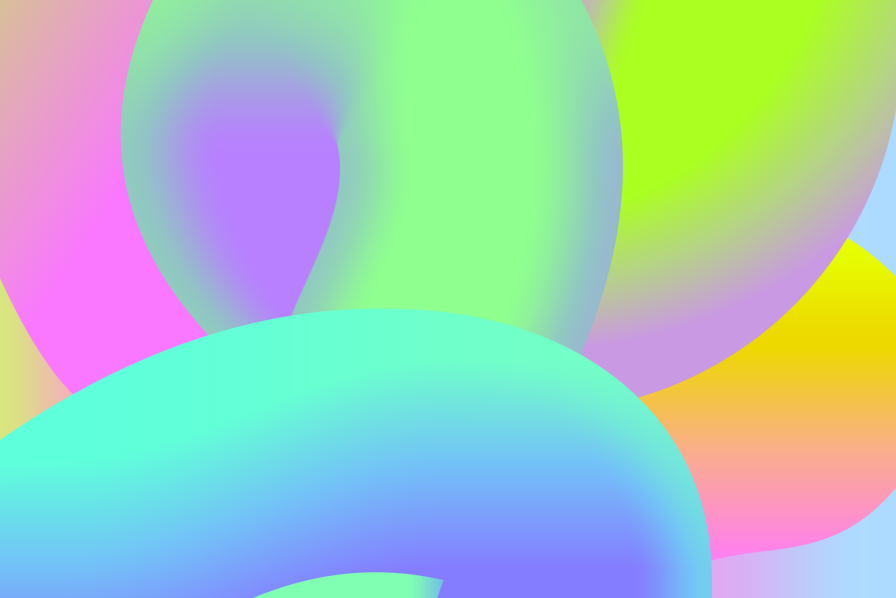
This background is drawn by a WebGL 2 fragment shader. Its source:

```glsl
#version 300 es
precision highp float;
// Overlapping glossy tubes with soft neon gradients on a pastel backdrop.

#define ASPECT 1.5
#define LIME_CENTER vec2(0.898, 0.922)
#define LIME_RADIUS 0.611
#define ARCH_APEX vec2(0.635, 0.484)
#define ARCH_SIZE vec2(0.557, 0.461)
#define ARCH_POWER 2.2
#define CUSP_HEIGHT 0.756
#define CUSP_SPREAD 0.75

uniform vec2 u_resolution;
out vec4 fragColor;

// Antialiased coverage, positive d is inside
float cover(float d) {
    return clamp(d / max(fwidth(d), 1e-5) + 0.5, 0.0, 1.0);
}

// Cubic through four evenly spaced knots, t from 0 to 3
float curve(vec4 k, float t) {
    t = clamp(t, 0.0, 3.0);
    float a = t - 1.0, b = t - 2.0, c = t - 3.0;
    return dot(k, vec4(-a * b * c / 6.0, t * b * c / 2.0, -t * a * c / 2.0, t * a * b / 6.0));
}

// Three-stop gradient
vec3 ramp(vec3 a, vec3 b, vec3 c, float t) {
    t = clamp(t, 0.0, 1.0) * 2.0;
    return mix(mix(a, b, min(t, 1.0)), c, max(t - 1.0, 0.0));
}

vec3 backdrop(float x) {
    vec3 left = mix(vec3(0.85, 0.9, 0.5), vec3(0.95, 0.7, 0.72), smoothstep(0.0, 0.13, x));
    vec3 right = mix(vec3(0.88, 0.66, 0.95), vec3(0.68, 0.86, 1.0), smoothstep(1.17, 1.46, x));
    return mix(left, right, smoothstep(0.4, 0.9, x));
}

vec4 yellowLobe(vec2 p) {
    float down = 1.0 - p.y, u = p.x - 1.416;
    float top = down - (0.396 + 0.6 * u + 2.3 * u * u);
    float bottom = curve(vec4(0.9375, 0.92, 0.895, 0.816), (p.x - 1.191) / 0.103) - down;
    vec3 gold = mix(vec3(0.9, 1.0, 0.0), vec3(0.93, 0.85, 0.0), smoothstep(0.4, 0.58, down));
    vec3 color = ramp(gold, vec3(0.98, 0.68, 0.55), vec3(1.0, 0.5, 0.94), (down - 0.58) / 0.35);
    return vec4(color, cover(min(min(top, bottom), p.x - 0.8)));
}

vec4 pinkTube(vec2 p) {
    float down = 1.0 - p.y, x = min(p.x, 0.22);
    float edge = 0.465 + 2.185 * x - 4.85 * x * x - down;
    float pink = clamp(1.6 * down + 2.4 * p.x, 0.0, 1.0);
    vec3 color = mix(vec3(0.85, 0.75, 0.6), vec3(0.98, 0.47, 1.0), pink);
    return vec4(color, cover(min(edge, 0.6 - p.x)));
}

vec4 limeDisc(vec2 p) {
    float down = 1.0 - p.y, r = length(p - LIME_CENTER);
    float shade = (r / LIME_RADIUS + 0.9 * down - 0.78) / 0.58;
    float corner = 1.0 - smoothstep(0.97, 1.09, p.x + 0.35 * down);
    vec3 color = ramp(vec3(0.67, 1.0, 0.13), vec3(0.71, 0.83, 0.52),
                      vec3(0.79, 0.6, 0.89), max(shade, 0.75 * corner));
    return vec4(color, cover(LIME_RADIUS - r));
}

vec4 greenTube(vec2 p) {
    float down = 1.0 - p.y, t = down / 0.1953;
    float fromLeft = p.x - curve(vec4(0.256, 0.203, 0.236, 0.373), t);
    float fromRight = curve(vec4(0.973, 1.037, 1.033, 0.975), t) - p.x;
    // Fold: a sharp crease that opens into a soft fan above the cusp
    float crease = curve(vec4(0.563, 0.564, 0.531, 0.488), (down - 0.234) / 0.0977) - p.x;
    float fan = max(fwidth(crease), CUSP_SPREAD * max(p.y - CUSP_HEIGHT, 0.0));
    float depth = mix(0.32, 1.0, smoothstep(-0.03, 0.27, down));
    float inner = depth * mix(0.45, 1.0, smoothstep(0.0, 0.17, fromLeft));
    float outer = 0.45 * depth * (1.0 - smoothstep(0.0, 0.13, -crease));
    float violet = mix(outer, inner, smoothstep(-fan, fan, crease));
    float rim = 1.0 - smoothstep(0.0, 0.16, fromRight);
    violet = max(violet, 0.58 * rim * mix(0.35, 1.0, smoothstep(0.0, 0.28, down)));
    vec3 color = ramp(vec3(0.56, 1.0, 0.56), vec3(0.57, 0.77, 0.77), vec3(0.72, 0.5, 1.0), violet);
    return vec4(color, cover(min(fromLeft, fromRight)));
}

vec4 aquaArch(vec2 p) {
    float down = 1.0 - p.y, dx = p.x - ARCH_APEX.x;
    // Parabola on the left, superellipse on the right
    float slope = (ARCH_APEX.y - 0.545 * dx * dx - p.y) / ARCH_SIZE.y;
    vec2 q = vec2(max(dx, 0.0), max(p.y - ARCH_APEX.y + ARCH_SIZE.y, 0.0)) / ARCH_SIZE;
    q = pow(max(q, 1e-4), vec2(ARCH_POWER));
    float d = dx < 0.0 ? slope : 1.0 - pow(q.x + q.y, 1.0 / ARCH_POWER);
    float start = mix(0.77, 0.6, smoothstep(0.1, 0.75, p.x));
    float shade = clamp((down - start) / 0.35, 0.0, 1.0) * mix(0.4, 1.0, smoothstep(0.0, 0.25, d));
    vec3 aqua = mix(vec3(0.37, 1.0, 0.86), vec3(0.45, 1.0, 0.78), smoothstep(0.1, 1.0, p.x));
    return vec4(ramp(aqua, vec3(0.45, 0.76, 0.97), vec3(0.52, 0.49, 1.0), shade), cover(d));
}

vec4 mintOpening(vec2 p) {
    float u = p.x - 0.629;
    float top = 0.043 - 1.02 * u * u - p.y;
    float side = 0.74 - p.x + 0.35 * (p.y - 0.023);
    vec3 color = mix(vec3(0.5, 1.0, 0.7), vec3(0.45, 0.75, 0.9), smoothstep(0.68, 0.75, p.x));
    return vec4(color, cover(min(top, side)));
}

void main() {
    vec2 p = gl_FragCoord.xy / u_resolution * vec2(ASPECT, 1.0);
    vec3 color = backdrop(p.x);
    // Layers from back to front
    vec4 layers[6] = vec4[6](yellowLobe(p), pinkTube(p), limeDisc(p),
                             greenTube(p), aquaArch(p), mintOpening(p));
    for (int i = 0; i < 6; i++) color = mix(color, layers[i].rgb, layers[i].a);
    fragColor = vec4(color, 1.0);
}
```
